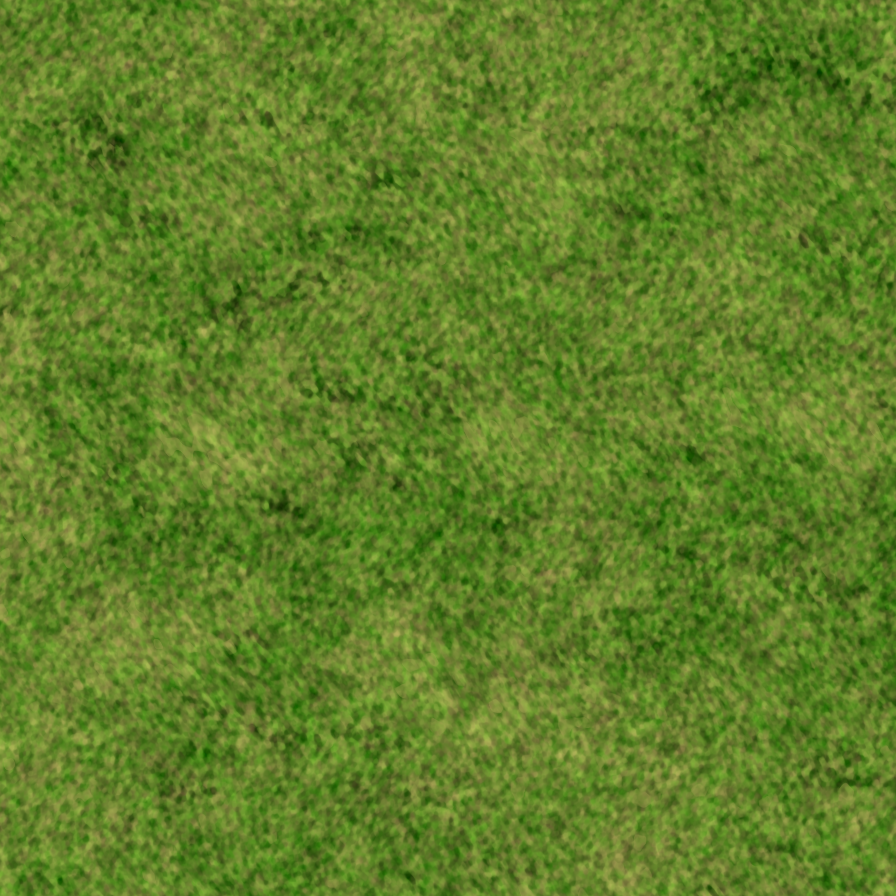
This texture is drawn by a three.js fragment shader. Its source:

```glsl
varying vec2 vUv;

const vec3 MEAN_GREEN = vec3(0.383, 0.508, 0.163);
const vec3 LIGHT_AXIS = vec3(0.18, 0.16, 0.10);   // shadow to sunlit blade
const vec3 DRY_AXIS = vec3(0.10, -0.025, 0.07);   // lush to dry blade
const vec3 STRAW = vec3(0.66, 0.64, 0.33);

// Cell hash: xy places the grain, zw gives its values
vec4 hash42(vec2 p) {
  vec4 q = fract(p.xyxy * vec4(0.1031, 0.1030, 0.0973, 0.1099));
  q += dot(q, q.wzxy + 33.33);
  return fract((q.xxyz + q.yzzw) * q.zywx);
}

vec2 rotate(vec2 p, float angle) {
  float c = cos(angle);
  float s = sin(angle);
  return vec2(c * p.x + s * p.y, c * p.y - s * p.x);
}

// Soft cellular noise: two independent values of about unit variance
vec2 grains(vec2 p, float seed) {
  vec2 cell = floor(p);
  vec2 sum = vec2(0.0);
  float power = 0.03;
  for (int y = -1; y <= 1; y++) {
    for (int x = -1; x <= 1; x++) {
      vec2 id = cell + vec2(float(x), float(y));
      vec4 h = hash42(id + seed);
      vec2 d = id + 0.15 + 0.7 * h.xy - p;
      float weight = exp(-4.2 * dot(d, d));
      sum += weight * (h.zw - 0.5);
      power += weight * weight;
    }
  }
  return 3.5 * sum * inversesqrt(power);
}

// Grains stretched along a direction; frequency is (along, across)
vec2 strands(vec2 p, float angle, vec2 frequency, float seed) {
  return grains(rotate(p, angle) * frequency, seed);
}

void main() {
  // Gentle bending keeps the cells from lining up
  vec2 p = vUv + 0.006 * sin(vUv.yx * vec2(23.0, 19.0) + vec2(0.7, 2.1));

  // Broad worn patches and smaller tufts
  vec2 patches = strands(p, 0.3, vec2(9.0, 11.0), 17.0);
  vec2 tufts = strands(p, -0.2, vec2(20.0, 28.0), 71.0);
  vec2 clumps = strands(p, 0.9, vec2(52.0, 60.0), 113.0);

  // Short blades leaning both ways, with fine grain between them
  vec2 blades = strands(p, 2.15, vec2(112.0, 168.0), 211.0);
  vec2 crossing = strands(p, 1.1, vec2(125.0, 180.0), 307.0);
  vec2 fine = strands(p, 1.8, vec2(200.0, 235.0), 401.0);

  // Dark, nearly level furrows broken up by the blades
  float furrow = strands(p, -0.2, vec2(12.0, 42.0), 503.0).x;
  float shade = smoothstep(0.8, 1.8, furrow - 0.3 * patches.x);
  shade *= smoothstep(-1.0, 1.2, -blades.x - 0.4 * clumps.x);

  float light = 0.13 * patches.x + 0.09 * tufts.x + 0.09 * clumps.x
              + 0.24 * blades.x + 0.20 * crossing.x + 0.20 * fine.x
              - 0.50 * shade;
  float dryness = 0.10 * patches.x + 0.06 * tufts.y + 0.10 * clumps.y
                + 0.22 * blades.y + 0.18 * crossing.y + 0.17 * fine.y
                + 0.20 * shade;

  vec3 color = MEAN_GREEN + LIGHT_AXIS * light + DRY_AXIS * dryness;

  // Rare straw specks on the worn ground
  float speck = strands(p, 2.0, vec2(70.0, 95.0), 607.0).x;
  float straw = smoothstep(1.45, 1.9, speck + 0.25 * patches.x + 0.2 * tufts.x);
  color = mix(color, STRAW, 0.35 * straw);

  gl_FragColor = vec4(clamp(color, 0.0, 1.0), 1.0);
}
```
